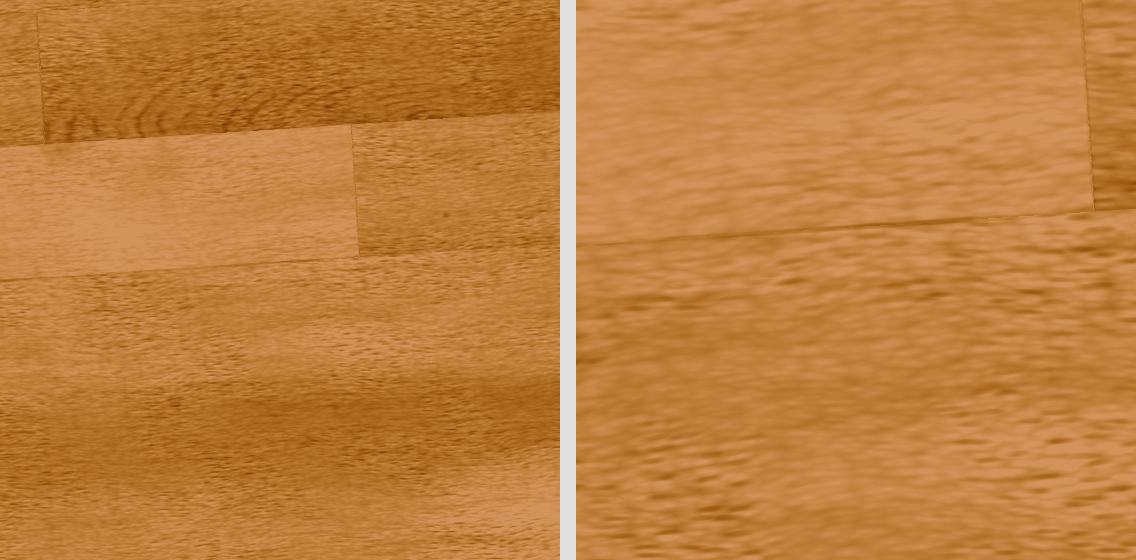
Left: the whole. Right: its middle third, enlarged.
A WebGL 1 fragment shader for this texture:

```glsl
precision highp float;
// Oiled oak floor: slightly tilted rows of planks with staggered butt joints.
// Each plank has its own tone; stretched cellular noise makes fibres and pores,
// warped layered sines make the blotches, elliptical rings the arched grain.
uniform vec2 u_resolution;

vec2 hash2(vec2 p) {
  return fract(sin(vec2(dot(p, vec2(127.1, 311.7)), dot(p, vec2(269.5, 183.3)))) * 43758.5);
}

// Distance to the nearest jittered cell point
float cells(vec2 p) {
  vec2 id = floor(p), f = fract(p);
  float d = 2.0;
  for (int y = -1; y <= 1; y++) {
    for (int x = -1; x <= 1; x++) {
      vec2 o = vec2(float(x), float(y));
      vec2 r = o + hash2(id + o) - f;
      d = min(d, dot(r, r));
    }
  }
  return sqrt(d);
}

// Soft blotches, about -1 to 1
float mottle(vec2 p) {
  float sum = 0.0, amp = 0.55;
  for (int i = 0; i < 5; i++) {
    p = mat2(0.8, 0.6, -0.6, 0.8) * p * 1.6 + 1.3;
    p += 0.7 * sin(p.yx * 1.2);
    sum += amp * sin(p.x) * sin(p.y);
    amp *= 0.62;
  }
  return sum;
}

// Soft elliptical mark
float mark(vec2 p, vec2 center, vec2 radius) {
  vec2 d = (p - center) / radius;
  return exp(-dot(d, d));
}

// Thin soft line around d = 0
float line(float d, float width) {
  return 1.0 - smoothstep(0.3 * width, width + 0.7 / u_resolution.y, abs(d));
}

// Tone 0..1 to wood colour, blue rising later than red and green
vec3 woodColor(float t) {
  t = clamp(t, -0.25, 1.12);
  float warm = pow(max(t, 0.0), 1.6);
  return mix(vec3(0.56, 0.30, 0.05), vec3(0.80, 0.55, 0.31), vec3(t, t, warm));
}

void main() {
  vec2 st = gl_FragCoord.xy / u_resolution;
  float aa = 0.8 / u_resolution.y;

  // Tilted plank frame: along runs with the boards, v counts the rows
  float along = st.x + 0.065 * st.y;
  float across = st.y - 0.065 * st.x;
  float v = (across - 0.023) / 0.238;
  float row = floor(v), f = fract(v);
  float edge = aa / 0.238;
  float right3 = smoothstep(-aa, aa, along - 0.129);
  float right2 = smoothstep(-aa, aa, along - 0.677);
  float in2 = step(2.0, v) * step(v, 3.0);
  float in3 = step(3.0, v) * step(v, 4.0);

  // Grain coordinates, with a separate offset for each distinct plank
  float plank = max(row, 1.0) + 0.37 * (in3 * right3 + in2 * right2);
  vec2 grain = vec2(along, across) + plank * vec2(3.17, 1.73);
  grain.y += 0.004 * sin(along * 11.0 + plank * 5.0) + 0.002 * sin(along * 31.0 + across * 40.0);
  float blotch = mottle(grain * vec2(5.0, 11.0));
  float streak = mottle(grain * vec2(4.0, 34.0) + 2.0);

  // Plank tones from the bottom row up; the lower borders blend softly
  float glow = smoothstep(0.72, 1.05, st.x + 0.12 * blotch) * smoothstep(0.26, 0.05, st.y);
  float tone = mix(0.74, 0.42, smoothstep(-0.1, 0.85, v + 0.12 * streak));
  tone += 0.32 * glow;
  tone = mix(tone, 0.78, smoothstep(0.93, 1.2, v + 0.04 * streak));
  float tone2 = mix(0.97, 0.74 - 0.32 * exp(-f * 9.0), right2);
  tone = mix(tone, tone2, smoothstep(-edge, edge, v - 2.0));
  float tone3 = mix(0.70 - 0.14 * (1.0 - f), mix(0.36, 0.70, f) - 0.10 * st.x, right3);
  tone = mix(tone, tone3, smoothstep(-edge, edge, v - 3.0));
  tone = mix(tone, 0.72, smoothstep(-edge, edge, v - 4.0));

  // Blotches, then fibres in three sizes, rougher in some places
  float pale = in2 * (1.0 - right2);
  float density = smoothstep(-0.5, 0.5, mottle(grain * vec2(7.0, 16.0) + 9.0));
  float rough = mix(0.75, 1.25, density) * mix(1.0, 0.7, pale) * (1.0 + 0.25 * in3);
  tone += 0.03 + 0.12 * blotch + 0.09 * streak;
  tone += 0.22 * rough * (0.47 - cells(grain * vec2(8.0, 105.0)));
  tone += 0.36 * rough * (0.47 - cells(grain * vec2(34.0, 165.0) + 5.0));
  tone += 0.34 * rough * (0.47 - cells(grain * vec2(75.0, 250.0) + 8.0));

  // Short dark pores, each with a lit lower lip
  vec2 pore = grain * vec2(26.0, 140.0);
  float pores = 1.0 - smoothstep(0.06, 0.34, cells(pore));
  float lips = 1.0 - smoothstep(0.06, 0.34, cells(pore + vec2(0.0, 0.45)));
  tone += (0.14 * lips - 0.42 * pores) * (0.15 + 0.85 * density) * mix(1.0, 0.4, pale);

  // Arched grain at the foot of the dark upper plank
  float radius = length(vec2((along - 0.83) * 0.33, f * 0.238)) + 0.007 * blotch + 0.003 * streak;
  float arches = pow(0.5 + 0.5 * sin(radius * 470.0), 4.0);
  float broken = smoothstep(-0.4, 0.4, mottle(grain * vec2(18.0, 40.0)));
  float foot = smoothstep(0.7, 0.05, f) * mix(1.0, 0.3, smoothstep(0.80, 0.90, along));
  tone -= 0.48 * (arches - 0.15) * broken * in3 * right3 * foot;

  // Seams and butt joints, worn away in places
  float wear = 0.6 + 0.4 * sin(along * 17.0 + 2.0 * sin(along * 9.0));
  tone -= 0.50 * wear * line(across - 0.499, 0.0019) * smoothstep(0.75, 0.5, st.x);
  tone -= 0.16 * wear * line(across - 0.737, 0.0016);
  tone -= 0.28 * wear * line(across - 0.975, 0.0018);
  tone -= 0.16 * in3 * line(along - 0.129, 0.0018);
  tone -= 0.16 * in2 * line(along - 0.677, 0.0015);

  // Small knots and a few stains
  tone -= 0.65 * mark(st, vec2(0.797, 0.616), vec2(0.006, 0.004));
  tone -= 0.50 * mark(st, vec2(0.434, 0.861), vec2(0.009, 0.004));
  tone -= 0.32 * in2 * mark(st, vec2(0.11, 0.73), vec2(0.035, 0.022));
  tone -= 0.18 * in2 * mark(st, vec2(0.30, 0.71), vec2(0.03, 0.05));

  gl_FragColor = vec4(woodColor(tone), 1.0);
}
```
